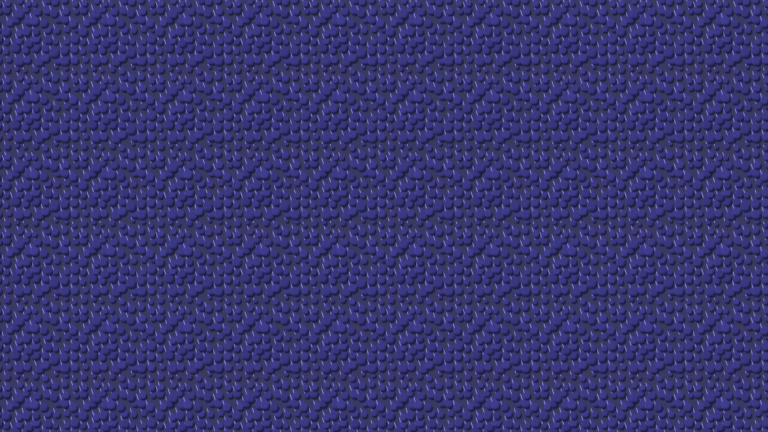
Give the GLSL for this pattern, as a WebGL 1 fragment shader.

```glsl
precision highp float;
// Repeating tiles of glossy, overlapping indigo teardrops on a slate ground.

uniform vec2 u_resolution;

const float TILES_ACROSS = 10.0;
const vec2 TILE_SHIFT = vec2(0.58, 0.22);
const float DROPS = 8.0;                     // drops along each side of a tile
const float JITTER = 0.56;
const float RADIUS_MIN = 0.30;               // lengths below are in drop cells
const float RADIUS_MAX = 0.54;
const float TIP_RADIUS = 0.05;
const vec2 TIP_DIRECTION = vec2(-0.47, 0.883);
const vec2 SHADOW_OFFSET = vec2(0.09, -0.13);
const float SHADOW_STRENGTH = 0.62;

const vec3 GROUND = vec3(0.225, 0.225, 0.385);
const vec3 SHADOW = vec3(0.065, 0.065, 0.16);
const vec3 BODY = vec3(0.232, 0.228, 0.525);
const vec3 RIM_DARK = vec3(0.09, 0.09, 0.215);
const vec3 RIM_LIGHT = vec3(0.33, 0.33, 0.59);
const vec3 GLINT = vec3(0.66, 0.66, 0.84);

float hash(vec2 p, float seed) {
  vec3 q = fract(vec3(p.xyx + seed) * vec3(0.1031, 0.1030, 0.0973));
  q += dot(q, q.yzx + 33.33);
  return fract((q.x + q.y) * q.z);
}

// Position along the drop's axis: 0 at the bulb, 1 at the tip.
float axisPosition(vec2 p, float radius, float len) {
  float taper = radius - TIP_RADIUS;
  float slope = taper / sqrt(len * len - taper * taper);
  return clamp((p.y - abs(p.x) * slope) / len, 0.0, 1.0);
}

float teardrop(vec2 p, float radius, float len) {
  float t = axisPosition(p, radius, len);
  return length(p - vec2(0.0, t * len)) - mix(radius, TIP_RADIUS, t);
}

vec3 shadeDrop(vec2 p, float radius, float len, vec2 right, float tint) {
  float t = axisPosition(p, radius, len);
  vec2 spoke = p - vec2(0.0, t * len);
  float localRadius = mix(radius, TIP_RADIUS, t);
  float u = min(length(spoke) / localRadius, 1.0);

  // Domed edge, lit from the upper left
  vec2 outward = spoke / max(length(spoke), 0.001);
  vec2 normal = outward.x * right + outward.y * TIP_DIRECTION;
  float facing = dot(normal, normalize(vec2(-0.6, 0.8)));
  float dome = u * u * u;
  vec3 color = BODY * tint;
  color = mix(color, RIM_LIGHT, 0.55 * dome * max(facing, 0.0));
  color = mix(color, RIM_DARK, 0.95 * dome * (1.0 - smoothstep(-0.8, 0.1, facing)));

  // Thin glint running up towards the tip
  float streak = 1.0 - smoothstep(0.02, 0.09, abs(p.x + 0.42 * localRadius));
  float span = smoothstep(0.25, 0.5, t) * (1.0 - smoothstep(0.8, 1.0, t));
  return mix(color, GLINT, 0.6 * streak * span);
}

vec3 dropField(vec2 p, float pixel) {
  vec2 base = floor(p);
  vec2 right = vec2(TIP_DIRECTION.y, -TIP_DIRECTION.x);
  vec3 color = GROUND;

  // Upper drops are painted over lower ones
  for (int j = -2; j <= 1; j++) {
    for (int i = -1; i <= 1; i++) {
      vec2 cell = base + vec2(float(i), float(j));
      vec2 id = mod(cell, DROPS);
      vec2 jitter = vec2(hash(id, 1.7), hash(id, 8.3)) - 0.5;
      vec2 offset = p - cell - 0.5 - JITTER * jitter;

      // Drops shrink near the top of each tile, baring the ground
      float top = smoothstep(DROPS - 3.0, DROPS - 1.0, id.y);
      float radius = mix(RADIUS_MIN, RADIUS_MAX, hash(id, 15.1));
      radius *= mix(1.0, 0.65, top);
      float len = radius * mix(2.1, 2.7, hash(id, 23.9));
      float tint = mix(0.93, 1.06, hash(id, 31.3));

      vec2 q = vec2(dot(offset, right), dot(offset, TIP_DIRECTION));
      vec2 shifted = offset - SHADOW_OFFSET;
      vec2 s = vec2(dot(shifted, right), dot(shifted, TIP_DIRECTION));
      float shade = 1.0 - smoothstep(-0.08, 0.1, teardrop(s, radius, len));
      color = mix(color, SHADOW, SHADOW_STRENGTH * shade);

      float edge = 0.5 * pixel;
      float cover = 1.0 - smoothstep(-edge, edge, teardrop(q, radius, len));
      color = mix(color, shadeDrop(q, radius, len, right, tint), cover);
    }
  }
  return color;
}

void main() {
  float scale = TILES_ACROSS * DROPS / u_resolution.x;
  vec3 color = vec3(0.0);

  // Four samples per pixel keep the small highlights smooth
  for (int j = 0; j < 2; j++) {
    for (int i = 0; i < 2; i++) {
      vec2 nudge = (vec2(float(i), float(j)) - 0.5) * 0.5;
      vec2 p = (gl_FragCoord.xy + nudge) * scale + TILE_SHIFT * DROPS;
      color += 0.25 * dropField(p, scale);
    }
  }
  gl_FragColor = vec4(color, 1.0);
}
```
